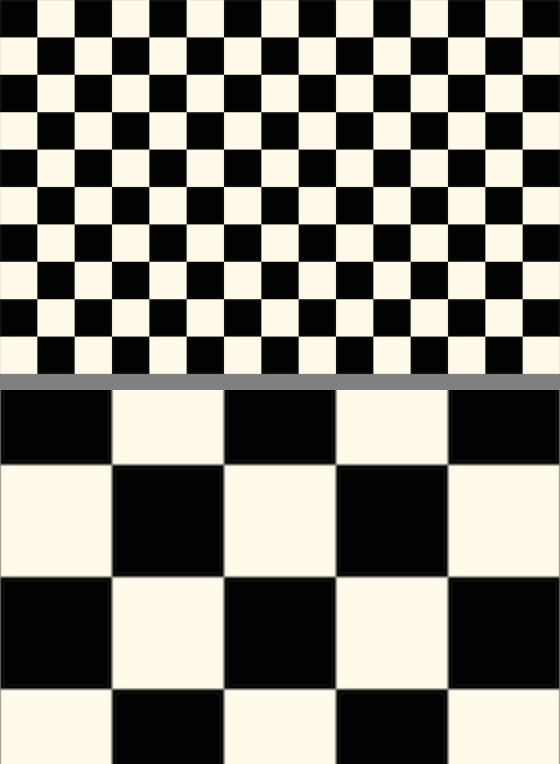
Top, the full canvas; bottom, a detail of the centre.
Reproduce this pattern procedurally as a WebGL 1 fragment shader.

```glsl
precision highp float;

uniform vec2 u_resolution;

#define GRID vec2(15.0, 10.0)
#define CREAM vec3(1.0, 0.98, 0.918)
#define BLACK vec3(0.008, 0.008, 0.008)
#define RIM_COLOR vec3(0.085, 0.09, 0.075)
#define EDGE_SOFTNESS 0.031
#define RIM_INSET 0.035
#define RIM_WIDTH 0.018
#define RIM_STRENGTH 0.6

// Distance to the nearest grid line on each axis, in cells
vec2 gridDistance(vec2 p) {
  return 0.5 - abs(fract(p) - 0.5);
}

// +1 in even cells, -1 in odd cells, along each axis
vec2 cellSign(vec2 p) {
  return 1.0 - 2.0 * mod(floor(p), 2.0);
}

void main() {
  vec2 p = gl_FragCoord.xy / u_resolution * GRID;
  vec2 pixel = GRID / u_resolution;
  vec2 edge = gridDistance(p);

  // Smoothed checkerboard: the product of two square waves
  vec2 softness = max(vec2(EDGE_SOFTNESS), pixel);
  vec2 wave = cellSign(p) * clamp(2.0 * edge / softness, 0.0, 1.0);
  float cream = 0.5 + 0.5 * wave.x * wave.y;

  // Faint hairline just inside each dark square
  float inset = abs(min(edge.x, edge.y) - RIM_INSET);
  float rimWidth = max(RIM_WIDTH, 0.6 * max(pixel.x, pixel.y));
  float rim = RIM_STRENGTH * (1.0 - smoothstep(0.0, rimWidth, inset));
  vec3 dark = mix(BLACK, RIM_COLOR, rim);

  gl_FragColor = vec4(mix(dark, CREAM, cream), 1.0);
}
```
